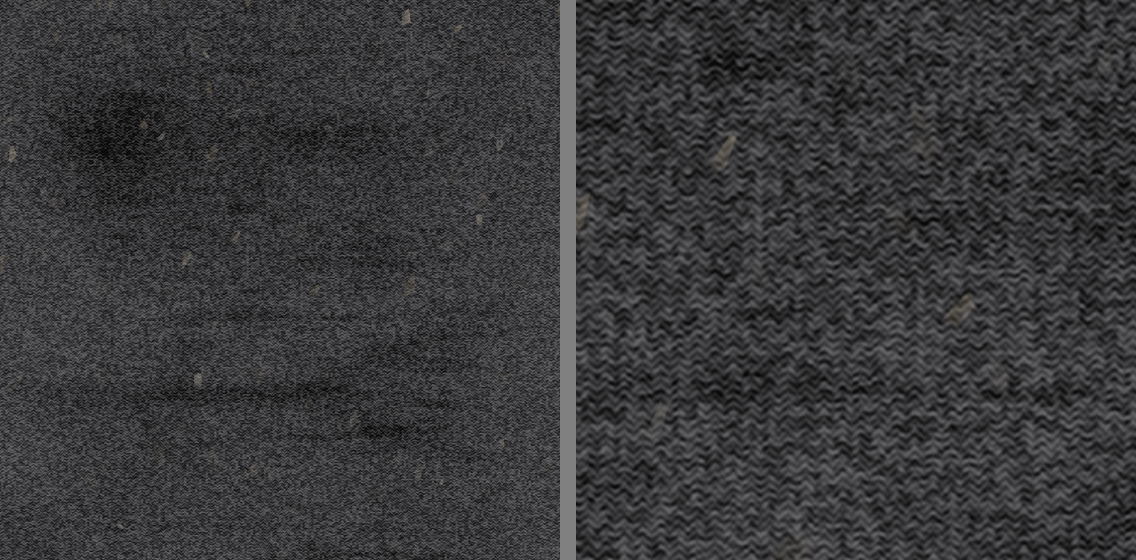
Left: the whole. Right: its middle third, enlarged.
Write a WebGL 2 fragment shader that draws this texture.

```glsl
#version 300 es
precision highp float;
// Worn charcoal cloth: a fine chevron weave with grain, soft dark stains,
// horizontal wear streaks and scattered pale angular flakes.
// Layers of value noise and soft ellipses set the tone; a jittered grid holds the flakes.

uniform vec2 u_resolution;
out vec4 fragColor;

const float TAU = 6.28319;
const float FLAKE_CELLS = 13.0;

float hash(vec2 p) {
    vec3 q = fract(p.xyx * 0.1031);
    q += dot(q, q.yzx + 33.33);
    return fract((q.x + q.y) * q.z);
}

float valueNoise(vec2 p) {
    vec2 cell = floor(p), f = fract(p);
    f = f * f * (3.0 - 2.0 * f);
    float low = mix(hash(cell), hash(cell + vec2(1, 0)), f.x);
    float high = mix(hash(cell + vec2(0, 1)), hash(cell + vec2(1, 1)), f.x);
    return mix(low, high, f.y);
}

float fbm(vec2 p) {
    float sum = 0.0, gain = 0.5;
    for (int i = 0; i < 4; i++) {
        sum += gain * valueNoise(p);
        p = p * 2.03 + 17.3;
        gain *= 0.5;
    }
    return sum / 0.9375;
}

// Soft elliptical spot, 1 at its centre.
float softSpot(vec2 p, vec2 centre, vec2 radius) {
    vec2 q = (p - centre) / radius;
    return exp(-dot(q, q));
}

// Zigzag threads, from -1 to 1.
float chevronWeave(vec2 p, float threads) {
    float zigzag = abs(fract(p.x * threads * 0.5) - 0.5);
    float wobble = 0.5 * valueNoise(p * 60.0);
    return sin(TAU * (p.y * threads + zigzag * 1.6 + wobble));
}

float stainDepth(vec2 p) {
    float breakup = 0.5 + fbm(p * vec2(7.0, 16.0) + 5.0);
    float patches = 0.085 * softSpot(p, vec2(0.20, 0.75), vec2(0.10, 0.11))
                  + 0.055 * softSpot(p, vec2(0.56, 0.76), vec2(0.34, 0.08))
                  + 0.025 * softSpot(p, vec2(0.52, 0.40), vec2(0.38, 0.40));
    float streak = 0.085 * softSpot(p, vec2(0.38, 0.295), vec2(0.25, 0.021));
    // Two mirrored creases that open to the right.
    vec2 fold = vec2(p.x, abs(p.y - 0.295) - 0.32 * (p.x - 0.48));
    float creases = 0.055 * softSpot(fold, vec2(0.70, 0.0), vec2(0.14, 0.024));
    return (patches + streak + creases) * breakup;
}

float wearStreaks(vec2 p) {
    float inside = smoothstep(0.05, 0.25, p.x) * smoothstep(0.97, 0.80, p.x);
    float lines = valueNoise(p * vec2(9.0, 95.0) + 31.0);
    float zones = smoothstep(0.42, 0.65, fbm(p * vec2(3.0, 8.0) + 9.0));
    return inside * zones * smoothstep(0.55, 0.95, lines);
}

// Coverage of an elongated chip bounded by five random edges.
float flakeCoverage(vec2 q, vec2 id, float size, float softness) {
    float tilt = (hash(id + 3.7) - 0.5) * 1.5;
    q = mat2(cos(tilt), sin(tilt), -sin(tilt), cos(tilt)) * q;
    q.x *= 2.1;
    float d = -1.0;
    for (int i = 0; i < 5; i++) {
        float k = float(i);
        float angle = (k + 0.8 * hash(id + k * 7.1)) * TAU / 5.0;
        float reach = size * mix(0.3, 1.0, hash(id + k * 5.3 + 40.0));
        d = max(d, dot(q, vec2(cos(angle), sin(angle))) - reach);
    }
    return smoothstep(softness, -softness, d);
}

// Blends the scattered flakes over the cloth.
vec3 addFlakes(vec3 cloth, vec2 p, float texture_) {
    vec2 home = floor(p * FLAKE_CELLS);
    float erosion = smoothstep(0.2, 0.6, valueNoise(p * 85.0));
    for (int y = -1; y <= 1; y++) {
        for (int x = -1; x <= 1; x++) {
            vec2 id = home + vec2(x, y) + 50.0;
            vec2 jitter = vec2(hash(id + 11.0), hash(id + 23.0));
            vec2 q = p - (id - 50.0 + jitter) / FLAKE_CELLS;
            float size = mix(0.008, 0.024, hash(id + 61.0));
            float strength = hash(id + 71.0);
            float opacity = mix(0.18, 0.8, strength * strength * strength);
            opacity *= step(hash(id + 83.0), 0.68) * mix(0.45, 1.0, erosion);
            vec3 tint = mix(vec3(0.41, 0.41, 0.39), vec3(0.38, 0.33, 0.26), hash(id + 97.0));
            tint += 0.1 * strength * strength + 0.5 * texture_;
            cloth = mix(cloth, tint, opacity * flakeCoverage(q, id, size, 0.0018));
        }
    }
    return cloth;
}

void main() {
    vec2 p = gl_FragCoord.xy / min(u_resolution.x, u_resolution.y);

    float grain = 0.25 * (valueNoise(p * vec2(260.0, 390.0)) - 0.5);
    float weave = 0.055 * chevronWeave(p, 185.0);
    float clouds = 0.09 * (fbm(p * vec2(4.0, 5.0)) - 0.5);
    float detail = grain + weave;

    float tone = 0.243 + clouds - stainDepth(p) - 0.06 * wearStreaks(p);
    vec3 cloth = (tone + detail) * vec3(0.99, 0.99, 1.02);
    cloth = addFlakes(cloth, p, detail);
    fragColor = vec4(max(cloth, vec3(0.035)), 1.0);
}
```
